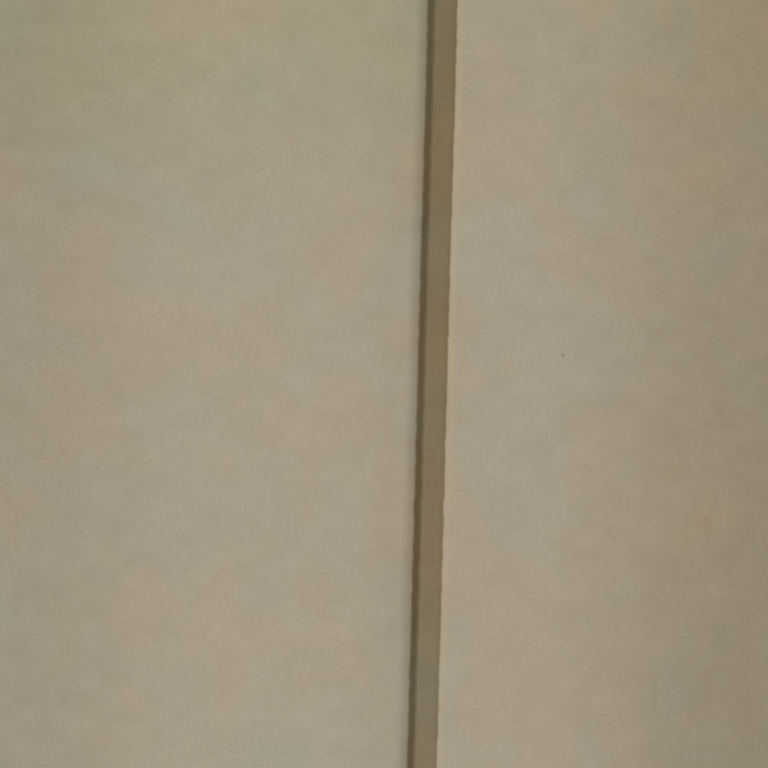
This texture is drawn by a three.js fragment shader. Its source:

```glsl
varying vec2 vUv;

float hash(vec2 p) {
  p = fract(p * vec2(0.1031, 0.1137));
  p += dot(p, p.yx + 33.33);
  return fract((p.x + p.y) * p.x * 7.31 + p.y * 13.7);
}

float noise(vec2 p) {
  vec2 cell = floor(p);
  vec2 f = fract(p);
  f = f * f * (3.0 - 2.0 * f);
  return mix(
    mix(hash(cell), hash(cell + vec2(1.0, 0.0)), f.x),
    mix(hash(cell + vec2(0.0, 1.0)), hash(cell + vec2(1.0, 1.0)), f.x),
    f.y);
}

float fbm(vec2 p) {
  float sum = 0.0;
  float weight = 0.5;
  for (int i = 0; i < 4; i++) {
    sum += weight * (noise(p) - 0.5);
    p = p * 2.07 + 17.3;
    weight *= 0.55;
  }
  return sum;
}

void main() {
  vec2 uv = vUv;

  // Coordinate across the slightly leaning groove
  float across = uv.x - 0.0273 * uv.y + 0.0012 * (noise(vec2(3.0, uv.y * 90.0)) - 0.5);

  // Left panel: dim at the outer side and the top
  vec3 leftPanel = vec3(0.652, 0.612, 0.535);
  leftPanel -= 0.035 * (1.0 - smoothstep(0.0, 0.28, uv.x));
  leftPanel -= vec3(0.012, 0.012, 0.03) * smoothstep(0.6, 1.0, uv.y);
  leftPanel -= 0.02 * smoothstep(0.42, 0.53, across);
  leftPanel -= vec3(0.09, 0.09, 0.085) * smoothstep(0.512, 0.532, across);

  // Right panel: fades towards the right and the lower corner
  vec3 rightPanel = vec3(0.65, 0.607, 0.53);
  rightPanel -= vec3(0.055, 0.06, 0.065) * smoothstep(0.68, 1.02, uv.x);
  rightPanel -= 0.025 * smoothstep(0.6, 1.0, uv.x) * (1.0 - uv.y);
  rightPanel -= vec3(0.005, 0.008, 0.02) * smoothstep(0.65, 1.0, uv.y);
  rightPanel += vec3(0.02, 0.012, -0.012) * exp(-pow((across - 0.574) / 0.004, 2.0));

  // Groove: dark crease on the left, flat floor on the right
  vec3 creaseColor = vec3(0.37, 0.325, 0.24);
  vec3 floorColor = mix(vec3(0.505, 0.455, 0.365), vec3(0.48, 0.425, 0.32), uv.y);
  vec3 groove = mix(creaseColor, floorColor, smoothstep(0.5355, 0.5425, across));
  groove -= 0.02 * smoothstep(0.56, 0.568, across);

  vec3 color = mix(leftPanel, groove, smoothstep(0.5275, 0.5325, across));
  color = mix(color, rightPanel, smoothstep(0.5665, 0.5705, across));

  // Mottled surface, faint colour blotches and fine grain
  color += 0.03 * fbm(uv * vec2(34.0, 44.0));
  color += vec3(0.03, -0.008, -0.025) * fbm(uv * 9.0 + 5.0);
  color += 0.014 * (noise(uv * 260.0) - 0.5);

  // Tiny speck on the right panel
  color -= 0.1 * (1.0 - smoothstep(0.0008, 0.0025, distance(uv, vec2(0.733, 0.538))));

  gl_FragColor = vec4(color, 1.0);
}
```
